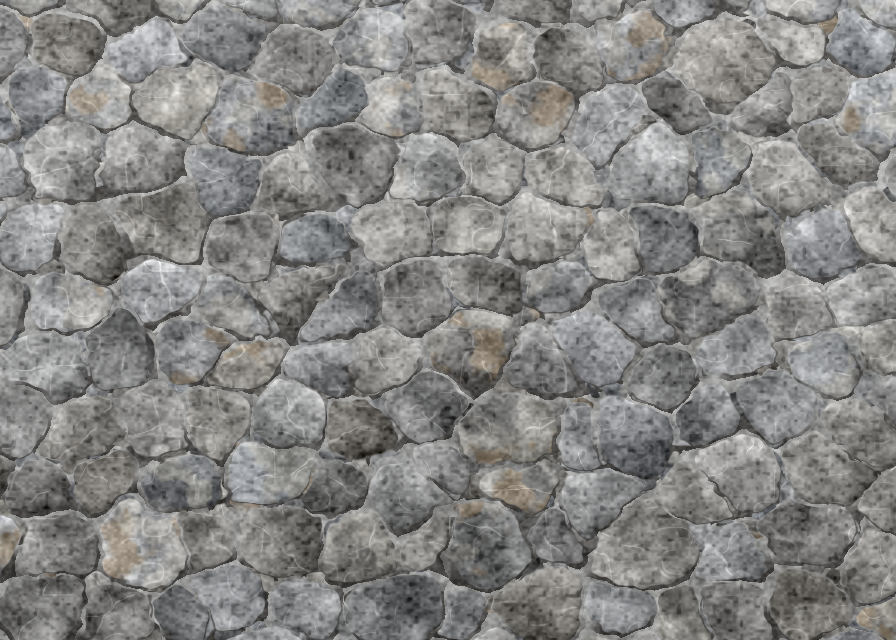
Write a WebGL 1 fragment shader that draws this texture.

```glsl
precision highp float;
// Dry grey rubble wall: rounded stones from a weighted Voronoi diagram, with
// smaller chips and pale mortar in the joints. Noise adds facets, veins, pits,
// lichen and grain; light falls from the upper left.
uniform vec2 u_resolution;

#define ROWS 10.3
#define STRETCH 0.87
#define JITTER 0.66
#define SIZE_SPREAD 0.34
#define ROUNDING 0.20
#define JOINT 0.022
#define TONE 0.535
#define TONE_SPREAD 0.19
#define FADE 0.11
#define GRAIN 0.15
#define MORTAR vec3(0.62, 0.62, 0.615)
#define OCHRE vec3(0.60, 0.53, 0.44)

struct Stone {
  float edge;   // distance to the rounded border
  vec2 id;      // cell that owns the stone
  vec2 offset;  // position relative to the stone's site
};

float hash(vec2 p) {
  vec3 q = fract(p.xyx * 0.1031);
  q += dot(q, q.yzx + 33.33);
  return fract((q.x + q.y) * q.z);
}

float noise(vec2 p) {
  vec2 i = floor(p), f = fract(p);
  f = f * f * (3.0 - 2.0 * f);
  return mix(mix(hash(i), hash(i + vec2(1, 0)), f.x),
             mix(hash(i + vec2(0, 1)), hash(i + vec2(1, 1)), f.x), f.y);
}

float fbm(vec2 p) {
  float sum = 0.0, amp = 0.53;
  for (int i = 0; i < 4; i++) {
    sum += amp * noise(p);
    p = mat2(1.6, 1.2, -1.2, 1.6) * p + 17.3;
    amp *= 0.5;
  }
  return sum;
}

// Site of a cell in xy, its size weight in z; odd rows are shifted by half.
vec3 site(vec2 cell) {
  vec2 jitter = vec2(hash(cell), hash(cell + 71.7)) - 0.5;
  vec2 pos = cell + 0.5 + JITTER * jitter;
  pos.x += 0.5 * mod(cell.y, 2.0);
  return vec3(pos, SIZE_SPREAD * hash(cell + 13.9));
}

float smoothMin(float a, float b, float k) {
  float h = max(k - abs(a - b), 0.0) / k;
  return min(a, b) - h * h * k * 0.25;
}

Stone findStone(vec2 p) {
  vec2 base = floor(p), id = base;
  vec3 own = vec3(0.0);
  float best = 100.0;
  for (int j = -2; j <= 2; j++) for (int i = -2; i <= 2; i++) {
    vec2 cell = base + vec2(i, j);
    vec3 s = site(cell);
    float power = dot(p - s.xy, p - s.xy) - s.z;
    if (power < best) { best = power; own = s; id = cell; }
  }
  float edge = 1.0;
  for (int j = -2; j <= 2; j++) for (int i = -2; i <= 2; i++) {
    vec3 s = site(base + vec2(i, j));
    float span = length(s.xy - own.xy);
    float power = dot(p - s.xy, p - s.xy) - s.z;
    if (span > 0.001) edge = smoothMin(edge, (power - best) / (2.0 * span), ROUNDING);
  }
  return Stone(edge, id, p - own.xy);
}

vec3 stoneColor(Stone s, vec2 p) {
  float kind = hash(s.id + 5.1), angle = 6.2832 * hash(s.id + 9.4);
  vec2 dir = vec2(cos(angle), sin(angle));
  vec2 q = p + 31.0 * kind;
  float rough = fbm(q * 3.2);
  float tone = TONE + TONE_SPREAD * (hash(s.id + 2.7) - 0.5);

  // Broken facets, mottling and streaks along the bedding
  float ridge = dot(s.offset, dir) + 0.25 * (noise(q * 2.5) - 0.5);
  tone += 0.07 * smoothstep(-0.04, 0.04, ridge) - 0.035 + 0.08 * ridge;
  tone += 0.38 * (rough - 0.5);
  vec2 bedding = vec2(dot(p, dir), dot(p, vec2(-dir.y, dir.x)));
  tone += 0.11 * (noise(bedding * vec2(4.0, 15.0)) - 0.5);
  tone -= 0.13 * smoothstep(0.66, 0.9, noise(q * 13.0));

  // Warm or bluish stone, pale weathered crust and ochre lichen
  vec3 tint = mix(vec3(-0.012, 0.0, 0.016), vec3(0.014, 0.003, -0.016), hash(s.id + 8.2));
  vec3 color = vec3(tone) + tint;
  float crust = smoothstep(0.50, 0.62, fbm(q * 2.4 + 40.0)) * step(0.72, kind);
  color = mix(color, vec3(0.70, 0.69, 0.66) + 0.5 * (rough - 0.5), 0.6 * crust);
  float lichen = smoothstep(0.53, 0.66, fbm(q * 2.0 + 80.0)) * step(0.86, kind);
  color = mix(color, OCHRE + 0.5 * (rough - 0.5), 0.6 * lichen);

  // Calcite veins: one straight, one wandering
  float line = abs(dot(s.offset, dir.yx) + 0.12 * (noise(q * 5.0) - 0.5) - 0.1);
  float web = abs(noise(q * 2.8 + 9.0) - 0.5);
  float vein = (1.0 - smoothstep(0.004, 0.022, line)) * step(0.5, hash(s.id + 6.6));
  vein = max(vein, 0.7 * (1.0 - smoothstep(0.008, 0.035, web)));
  color += 0.13 * vein * smoothstep(0.35, 0.6, noise(q * 4.0 + 3.0));

  // Rounded rim, bright above and dark below
  float facing = dot(normalize(s.offset + 0.0001), vec2(-0.45, 0.89));
  return color + (0.10 * facing - 0.015) * (1.0 - smoothstep(JOINT, 0.17, s.edge));
}

void main() {
  vec2 uv = gl_FragCoord.xy / u_resolution.y;
  vec2 p = uv * ROWS * vec2(STRETCH, 1.0) + 20.0;
  float pixel = ROWS / u_resolution.y;
  vec2 warp = vec2(noise(p * 2.3), noise(p * 2.3 + 50.0)) - 0.5;
  vec2 chipping = vec2(noise(p * 8.0), noise(p * 8.0 + 50.0)) - 0.5;
  vec2 bent = p + 0.20 * warp + 0.07 * chipping;

  // Mortar bed with dark hollows beneath the stones
  Stone stone = findStone(bent);
  float gap = JOINT + 0.045 * noise(p * 1.7 + 8.0);
  float under = dot(normalize(stone.offset + 0.0001), vec2(0.4, -0.9));
  float hollow = smoothstep(-0.3, 0.8, under + 1.3 * (noise(p * 2.6 + 4.0) - 0.5));
  vec3 color = MORTAR + 0.35 * (fbm(p * 5.0) - 0.5);
  color = mix(color, vec3(0.24, 0.23, 0.22), 0.85 * hollow);

  // Chips wedged into the wider joints
  Stone chip = findStone(bent * 2.6 + 40.0);
  float wedged = step(0.45, hash(chip.id + 3.3)) * smoothstep(0.0, 0.03, gap - stone.edge);
  float chipMask = smoothstep(0.05, 0.05 + 3.0 * pixel, chip.edge);
  color = mix(color, stoneColor(chip, p) - 0.04, wedged * chipMask);

  // Main stones, overall fade towards the base, fine grain
  float mask = smoothstep(-0.7 * pixel, 0.7 * pixel, stone.edge - gap);
  color = mix(color, stoneColor(stone, p), mask);
  color += FADE * (uv.y - 0.5);
  color += GRAIN * (noise(p * 21.0) - 0.5) + 0.5 * GRAIN * (noise(p * 11.0 + 6.0) - 0.5);
  gl_FragColor = vec4(clamp(color, 0.0, 1.0), 1.0);
}
```
